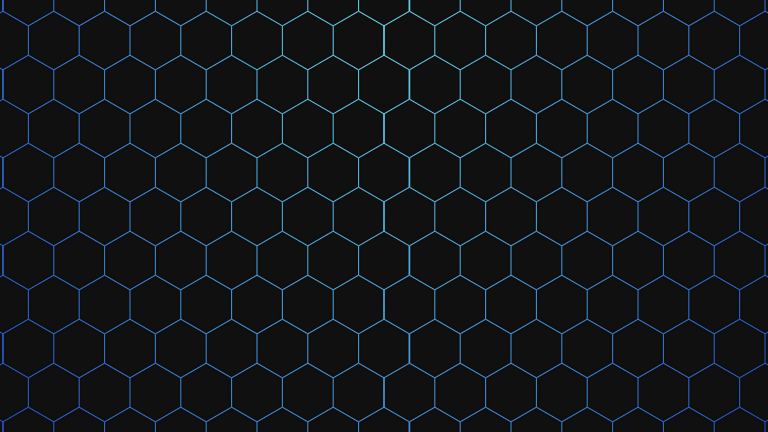
Write a WebGL 2 fragment shader that draws this pattern.

```glsl
#version 300 es
precision highp float;
// Dark honeycomb of thin glowing outlines, cyan at top centre fading to blue.

uniform vec2 u_resolution;
out vec4 fragColor;

// Lengths are in canvas heights unless noted
const float CELL_WIDTH = 0.1176;           // flat to flat, about 15 across
const vec2 GRID_SHIFT = vec2(0.0, -0.0012);
const float LINE_WIDTH = 0.0025;
const float SEAM_BOLDNESS = 1.6;           // width factor of seam edges
const float SEAM_PERIOD = 8.0;             // cells between seams
const float SHADOW_REACH = 0.011;
const float FADE_REACH = 1.07;
const float FADE_SQUASH = 0.6;             // vertical falloff is slower

const vec3 FACE_COLOR = vec3(0.064, 0.064, 0.067);
const vec3 SHADOW_COLOR = vec3(0.050, 0.051, 0.046);
const vec3 NEAR_COLOR = vec3(0.40, 0.84, 0.92);
const vec3 FAR_COLOR = vec3(0.14, 0.32, 0.78);

const vec2 LATTICE = vec2(1.0, 1.7320508);
const vec2 SLOPE_NORMAL = vec2(0.5, 0.8660254);

// Offset from the nearest cell centre; a cell is one unit wide
vec2 cellOffset(vec2 p) {
    p.y += 0.5 * LATTICE.y;
    vec2 a = mod(p, LATTICE) - 0.5 * LATTICE;
    vec2 b = mod(p - 0.5 * LATTICE, LATTICE) - 0.5 * LATTICE;
    return dot(a, a) < dot(b, b) ? a : b;
}

// Width factor: the zigzag seam has heavier upright edges
float edgeBoldness(vec2 p, vec2 q, bool upright) {
    float edgeX = p.x - q.x + (q.x < 0.0 ? -0.5 : 0.5);
    bool onSeam = mod(floor(edgeX + 0.25), SEAM_PERIOD) < 0.5;
    return upright && onSeam ? SEAM_BOLDNESS : 1.0;
}

void main() {
    float pixel = 1.0 / u_resolution.y;
    vec2 uv = (gl_FragCoord.xy - 0.5 * u_resolution) * pixel;

    // Distance to the nearest cell edge
    vec2 p = (uv - GRID_SHIFT) / CELL_WIDTH;
    vec2 q = cellOffset(p);
    float side = abs(q.x);
    float slope = dot(abs(q), SLOPE_NORMAL);
    float edge = (0.5 - max(side, slope)) * CELL_WIDTH;

    // Face with a soft shadow along its rim
    float lit = smoothstep(0.0, SHADOW_REACH, edge);
    vec3 color = mix(SHADOW_COLOR, FACE_COLOR, lit);

    // Outline tinted by distance from top centre
    vec2 fromTop = vec2(uv.x, (uv.y - 0.5) * FADE_SQUASH);
    float fade = clamp(length(fromTop) / FADE_REACH, 0.0, 1.0);
    vec3 lineColor = mix(NEAR_COLOR, FAR_COLOR, fade);
    float halfWidth = 0.5 * LINE_WIDTH * edgeBoldness(p, q, side > slope);
    float coverage = clamp(0.5 + (halfWidth - edge) / pixel, 0.0, 1.0);
    color = mix(color, lineColor, coverage);

    fragColor = vec4(color, 1.0);
}
```
